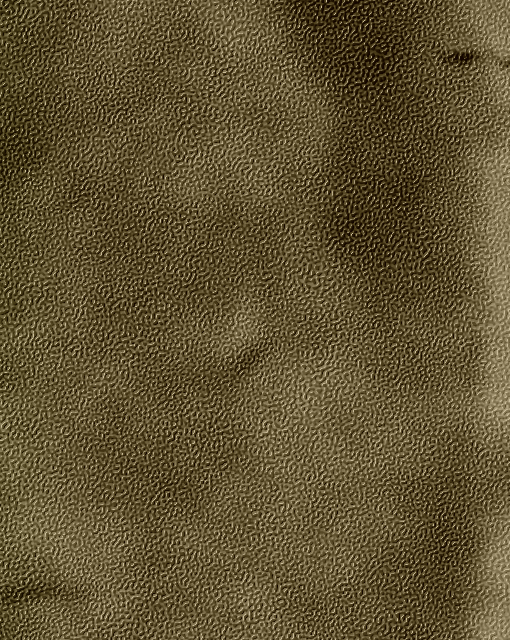
Reproduce this texture procedurally as a Shadertoy shader.

```glsl
// Olive-brown embossed leather: a fine worm-like grain over soft folds of light and shade.

float hash(vec2 p)
{
    vec3 q = fract(vec3(p.xyx) * 0.1031);
    q += dot(q, q.yzx + 33.33);
    return fract((q.x + q.y) * q.z);
}

float noise(vec2 p)
{
    vec2 cell = floor(p), f = fract(p);
    f = f * f * (3.0 - 2.0 * f);
    return mix(mix(hash(cell), hash(cell + vec2(1, 0)), f.x),
               mix(hash(cell + vec2(0, 1)), hash(cell + vec2(1, 1)), f.x), f.y);
}

// Layered noise, roughly -0.5 to 0.5
float fbm(vec2 p)
{
    float sum = 0.0, amp = 0.5;
    for (int i = 0; i < 4; i++) {
        sum += amp * (noise(p) - 0.5);
        p = mat2(1.6, 1.2, -1.2, 1.6) * p + 7.3;
        amp *= 0.5;
    }
    return sum;
}

// Soft elliptical spot, tilted clockwise by an angle
float spot(vec2 p, vec2 centre, vec2 radius, float tilt)
{
    float c = cos(tilt), s = sin(tilt);
    vec2 q = mat2(c, s, -s, c) * (p - centre) / radius;
    return exp(-dot(q, q));
}

// Flat-topped labyrinth ridges from random waves, embossed by light from the upper left
float wormRelief(vec2 p)
{
    const int WAVES = 44;
    vec2 light = normalize(vec2(-1.0, 0.65));
    float height = 0.0, slope = 0.0;
    for (int i = 0; i < WAVES; i++) {
        float id = float(i);
        float angle = 3.14159 * (id + hash(vec2(id, 3.0))) / float(WAVES);
        float frequency = 130.0 * mix(0.66, 1.34, hash(vec2(id, 17.0)));
        vec2 dir = vec2(cos(angle), sin(angle));
        float phase = 6.28318 * (frequency * dot(p, dir) + hash(vec2(id, 41.0)));
        height += cos(phase);
        slope += sin(phase) * dot(dir, light) * frequency / 130.0;
    }
    float scale = sqrt(2.0 / float(WAVES));
    height *= scale;
    slope *= scale;
    float soft = 0.8 + height * height;
    float relief = 0.45 * height / sqrt(soft) - 1.3 * slope * 0.8 / (soft * sqrt(soft));
    return relief + 0.14 * (relief * relief - 0.5);
}

// Bright, smoother strip along the right side, with a ragged border
float brightStrip(vec2 p)
{
    float border = 0.71 + 0.16 * fbm(vec2(p.y * 5.0, 2.0)) + 0.10 * fbm(p * 14.0);
    float notch = spot(p, vec2(0.78, 0.26), vec2(0.12, 0.07), 0.3);
    return smoothstep(-0.03, 0.05, p.x - border) * (1.0 - 0.9 * notch);
}

// Broad light and shade of the folded sheet
float foldTone(vec2 p)
{
    vec2 q = p + 0.08 * vec2(fbm(p * 6.0), fbm(p * 6.0 + 31.0));
    float tone = 0.38 + 0.13 * fbm(p * 5.0) + 0.15 * fbm(p * 17.0 + 9.0);

    // Dark band falling from the top
    float across = q.x - 0.45 - 0.2 * (1.0 - q.y);
    tone -= 0.13 * smoothstep(-0.03, 0.05, across)
                 * (1.0 - smoothstep(0.12, 0.25, across)) * smoothstep(0.35, 0.7, q.y);

    // Shaded hollows
    tone -= 0.10 * spot(q, vec2(0.0, 0.80), vec2(0.10, 0.32), 0.0);
    tone -= 0.06 * spot(q, vec2(0.30, 0.38), vec2(0.08, 0.09), 0.0);
    tone -= 0.10 * spot(q, vec2(0.67, 0.13), vec2(0.06, 0.13), 0.5);
    tone -= 0.10 * spot(q, vec2(0.39, 0.45), vec2(0.018, 0.04), 0.7);
    tone -= 0.13 * spot(q, vec2(0.04, 0.07), vec2(0.10, 0.012), -0.1);

    // Raised highlights
    tone += 0.06 * spot(q, vec2(0.38, 0.95), vec2(0.08, 0.16), 0.0);
    tone += 0.10 * spot(q, vec2(0.375, 0.51), vec2(0.025, 0.06), 0.6);
    tone += 0.06 * spot(q, vec2(0.47, 0.25), vec2(0.07, 0.24), 0.3);
    tone += 0.06 * spot(q, vec2(0.12, 0.12), vec2(0.16, 0.10), 0.0);

    tone += 0.16 * brightStrip(p);

    // Thin broken crease at the upper right
    float crease = p.y - 0.915 - 0.08 * fbm(vec2(p.x * 26.0, 5.0));
    tone -= 0.35 * noise(p * 40.0) * exp(-crease * crease / 0.00008) * smoothstep(0.65, 0.74, p.x);
    return tone;
}

void mainImage(out vec4 fragColor, in vec2 fragCoord)
{
    vec2 p = fragCoord / iResolution.y;

    // Gentle bending keeps the grain from lining up
    vec2 bent = p + 0.012 * vec2(noise(p * 11.0), noise(p * 11.0 + 50.0));
    float contrast = mix(0.20, 0.14, brightStrip(p)) * (1.0 + 0.6 * fbm(p * 24.0 + 4.0));
    float tone = foldTone(p) + contrast * wormRelief(bent);
    tone += 0.06 * (noise(p * 300.0) - 0.5);
    tone = clamp(tone, 0.08, 0.80);

    // Olive shadows to tan highlights
    float blue = tone - 0.19 + 0.06 * (1.0 - smoothstep(0.12, 0.30, tone));
    vec3 color = vec3(tone, tone - 0.055, blue);
    color.g += 0.012 * (1.0 - smoothstep(0.0, 0.15, p.x));
    fragColor = vec4(max(color, 0.0), 1.0);
}
```
